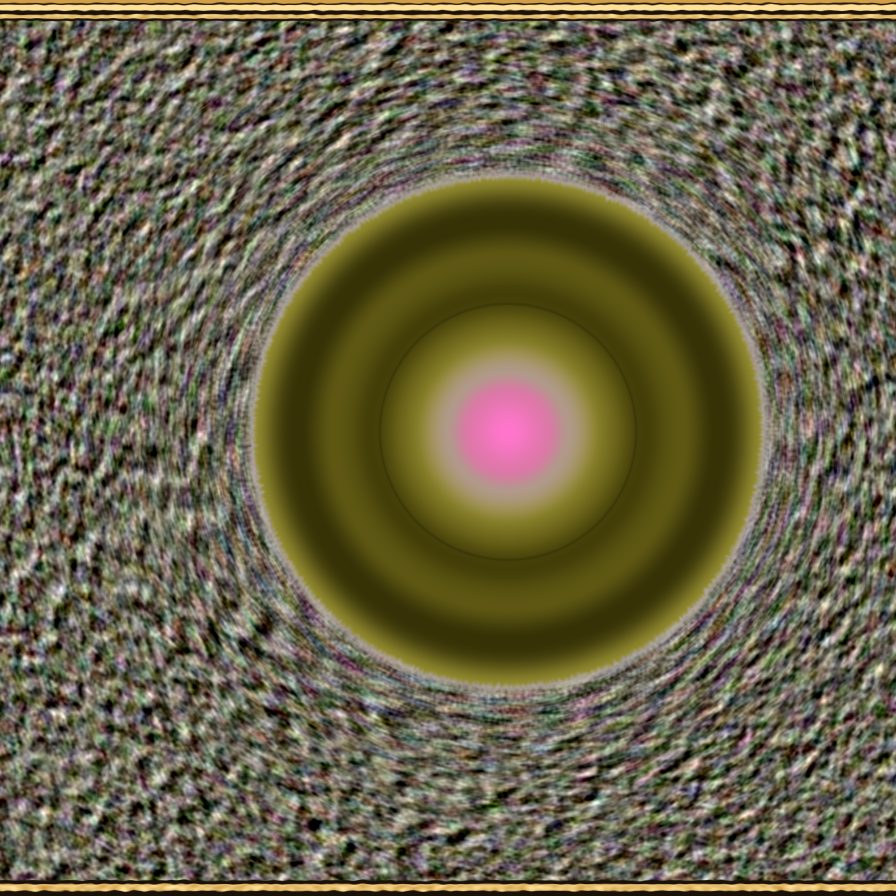
Write a three.js fragment shader that draws this background.

```glsl
// A glowing olive disc with a pink core floats over rough, mossy relief.
// Radial colour ramps build the disc; embossed gradient noise and ridged veins,
// bent around the disc by a lens warp, build the ground between two gilt edges.

varying vec2 vUv;

const vec2 CENTER = vec2(0.567, 0.518);
const float DISC_RADIUS = 0.284;
const float LENS_STRENGTH = 0.72;
const float RELIEF_SCALE = 48.0;
const float RELIEF_CONTRAST = 0.62;
const float VEIN_SCALE = 9.0;
const float TINT_AMOUNT = 0.20;

const vec3 GROUND = vec3(0.39, 0.375, 0.315);
const vec3 VEIN = vec3(0.56, 0.57, 0.49);
const vec3 RIM = vec3(0.70, 0.66, 0.63);
const vec3 OLIVE_DARK = vec3(0.21, 0.195, 0.025);
const vec3 OLIVE = vec3(0.37, 0.345, 0.075);
const vec3 OLIVE_LIGHT = vec3(0.58, 0.55, 0.19);
const vec3 HALO = vec3(0.69, 0.60, 0.54);
const vec3 ROSE = vec3(0.86, 0.47, 0.65);
const vec3 PINK = vec3(1.0, 0.46, 0.80);
const vec3 GOLD = vec3(0.82, 0.62, 0.27);
const vec3 CREAM = vec3(1.0, 0.88, 0.60);
const vec3 SOOT = vec3(0.10, 0.07, 0.03);

vec2 hashGradient(vec2 cell) {
  vec3 h = fract(cell.xyx * vec3(0.1031, 0.1030, 0.0973));
  h += dot(h, h.yzx + 33.33);
  return fract((h.xx + h.yz) * h.zy) * 2.0 - 1.0;
}

float gradientNoise(vec2 p) {
  vec2 i = floor(p);
  vec2 f = fract(p);
  vec2 u = f * f * f * (f * (f * 6.0 - 15.0) + 10.0);
  vec2 e = vec2(0.0, 1.0);
  float a = dot(hashGradient(i), f);
  float b = dot(hashGradient(i + e.yx), f - e.yx);
  float c = dot(hashGradient(i + e.xy), f - e.xy);
  float d = dot(hashGradient(i + e.yy), f - e.yy);
  return mix(mix(a, b, u.x), mix(c, d, u.x), u.y);
}

float relief(vec2 p) {
  float sum = 0.0;
  float amplitude = 1.0;
  for (int i = 0; i < 3; i++) {
    sum += amplitude * gradientNoise(p);
    p = mat2(1.6, 1.2, -1.2, 1.6) * p + 17.3;
    amplitude *= 0.62;
  }
  return sum;
}

// Thin bright lines along the zero crossings of warped noise
float veins(vec2 p) {
  float lines = 0.0;
  for (int i = 0; i < 3; i++) {
    vec2 warp = vec2(gradientNoise(p * 2.3 + 5.1), gradientNoise(p * 2.3 + 31.7));
    float ridge = abs(gradientNoise(p + 0.35 * warp));
    float patches = smoothstep(-0.15, 0.3, gradientNoise(p * 0.7 + 11.0));
    lines = max(lines, patches * (1.0 - smoothstep(0.0, 0.07, ridge)));
    p = mat2(1.1, 0.8, -0.8, 1.1) * p + 23.0;
  }
  return lines;
}

vec3 groundColor(vec2 d, float r) {
  float bend = DISC_RADIUS * DISC_RADIUS / max(r * r, 0.01);
  vec2 q = d * (1.0 - LENS_STRENGTH * bend) + 3.0;
  vec2 p = q * RELIEF_SCALE;
  float emboss = relief(p) - relief(p + vec2(0.26, -0.30));
  float grain = gradientNoise(d * 210.0 + 40.0);
  float nearRim = 1.0 - smoothstep(DISC_RADIUS, DISC_RADIUS + 0.12, r);
  vec3 tint = vec3(gradientNoise(p * 1.3 + 7.0), gradientNoise(p * 1.3 + 57.0),
                   gradientNoise(p * 1.3 + 97.0));
  vec3 color = GROUND + 0.05 * nearRim * vec3(0.8, 0.75, 1.1);
  color += RELIEF_CONTRAST * emboss * mix(1.0, 0.6, nearRim);
  color += grain * mix(0.16, 0.32, nearRim);
  color += tint * TINT_AMOUNT * vec3(1.0, 0.9, 1.2);
  float vein = veins(q * VEIN_SCALE) * (1.0 - 0.7 * nearRim);
  return mix(color, VEIN + 0.35 * emboss, 0.48 * vein);
}

float ring(float r, float radius, float width) {
  float x = (r - radius) / width;
  return exp(-x * x);
}

vec3 discColor(float r) {
  vec3 color = mix(OLIVE, OLIVE_DARK, smoothstep(0.195, 0.232, r));
  color = mix(color, OLIVE_DARK * 1.25, ring(r, 0.153, 0.022));
  color = mix(color, OLIVE_LIGHT, pow(smoothstep(0.235, 0.286, r), 1.5));
  color = mix(color, OLIVE_LIGHT, 1.0 - smoothstep(0.078, 0.142, r));
  color = mix(color, HALO, 1.0 - smoothstep(0.065, 0.106, r));
  color = mix(color, ROSE, 1.0 - smoothstep(0.043, 0.069, r));
  color = mix(color, PINK, 1.0 - smoothstep(0.0, 0.052, r));
  return color * (1.0 - 0.17 * ring(r, 0.143, 0.0016));
}

float stripe(float y, float middle, float halfWidth) {
  return 1.0 - smoothstep(halfWidth - 0.001, halfWidth + 0.001, abs(y - middle));
}

// Worn gilt strips along the top and bottom edges
vec3 addBorders(vec3 color, vec2 uv) {
  float wear = gradientNoise(uv * vec2(90.0, 160.0));
  float top = 1.0 - uv.y + 0.0018 * wear;
  float bottom = uv.y + 0.0022 * wear;
  color = mix(color, SOOT, stripe(top, 0.011, 0.0125));
  color = mix(color, GOLD, stripe(top, 0.0, 0.0035));
  color = mix(color, CREAM, stripe(top, 0.0085, 0.0032));
  color = mix(color, mix(GOLD, CREAM, 0.5 + wear), stripe(top, 0.0185, 0.0023));
  color = mix(color, SOOT, stripe(bottom, 0.008, 0.0095));
  return mix(color, mix(GOLD, CREAM, 0.55 + wear), stripe(bottom, 0.0095, 0.0038));
}

void main() {
  vec2 d = vUv - CENTER;
  float r = length(d);
  vec2 direction = d / max(r, 0.0001);

  // Frayed rim between the disc and the ground
  float fray = 0.005 * gradientNoise(direction * 65.0 + 80.0);
  float edge = r + fray - DISC_RADIUS;
  vec3 color = groundColor(d, r);
  color = mix(color, RIM, 0.85 * (1.0 - smoothstep(0.001, 0.014, edge)));
  color = mix(color, discColor(r), 1.0 - smoothstep(-0.005, 0.003, edge));

  color = addBorders(color, vUv);
  gl_FragColor = vec4(clamp(color, 0.0, 1.0), 1.0);
}
```
